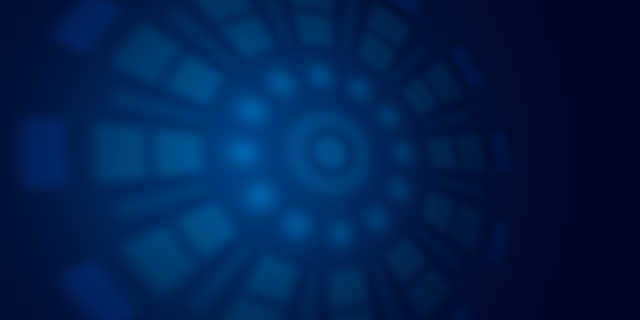
This background is drawn by a Shadertoy shader. Its source:

```glsl
const float SECTOR = 6.2831853 / 12.0;
const float BLUR = 0.026;

const vec3 NAVY = vec3(0.0, 0.026, 0.155);
const vec3 GLOW_BLUE = vec3(0.0, 0.215, 0.345);
const vec3 CYAN_LIGHT = vec3(0.0, 0.135, 0.14);
const vec3 DEEP_LIGHT = vec3(0.0, 0.085, 0.21);
const vec3 DOT_LIGHT = vec3(0.0, 0.16, 0.19);
const vec3 HUB_LIGHT = vec3(0.0, 0.075, 0.08);

float gaussian(float dist, float width) {
    return exp(-0.5 * dist * dist / (width * width));
}

// Soft-edged interval, one between low and high
float softBand(float x, float low, float high, float blur) {
    return smoothstep(low - blur, low + blur, x)
         * (1.0 - smoothstep(high - blur, high + blur, x));
}

// Signed angle to the middle of the nearest sector
float foldAngle(float angle, float sector) {
    return (fract(angle / sector + 0.5) - 0.5) * sector;
}

// Tilts the flat dial so that its lower left side comes nearer
vec2 tiltPlane(vec2 p, vec2 tilt, float shear) {
    vec2 q = p / (1.0 - dot(tilt, p));
    return vec2(q.x + shear * q.y, q.y);
}

// Ring segment bounded by two radii and a half angle
float ringBlock(float radius, float angle, vec2 span, float halfAngle) {
    float halfArc = halfAngle * radius;
    return softBand(radius, span.x, span.y, BLUR)
         * softBand(angle * radius, -halfArc, halfArc, BLUR);
}

void mainImage(out vec4 fragColor, in vec2 fragCoord) {
    vec2 uv = fragCoord / iResolution.xy;
    vec2 p = vec2(uv.x * 2.0, uv.y);

    vec2 dial = tiltPlane(p - vec2(1.034, 0.523), vec2(0.38, 0.16), 0.125);
    float radius = length(dial);
    float angle = atan(dial.y, dial.x);
    float spoke = foldAngle(angle, SECTOR);
    float between = foldAngle(angle + 0.5 * SECTOR, SECTOR);

    // Background glow, dimmer beyond the inner rings
    float glowDist = length(p - vec2(0.71, 0.50));
    float glow = gaussian(glowDist, 0.42);
    float fade = gaussian(glowDist, 0.55);
    float dim = mix(1.0, 0.82, smoothstep(0.29, 0.42, radius));
    vec3 color = NAVY + GLOW_BLUE * glow * dim;

    // Broad spokes in three rings, with thin ones between
    float nearBlock = ringBlock(radius, spoke, vec2(0.353, 0.455), 0.135);
    float midBlock = ringBlock(radius, spoke, vec2(0.475, 0.58), 0.13);
    float farBlock = ringBlock(radius, spoke, vec2(0.634, 0.71), 0.12);
    float thinBlock = ringBlock(radius, between, vec2(0.36, 0.56), 0.04);
    color += CYAN_LIGHT * fade * (nearBlock + 0.9 * midBlock + 0.45 * thinBlock);
    color += DEEP_LIGHT * fade * farBlock;

    // Circle of soft dots
    float dotDist = length(vec2(radius - 0.247, spoke * radius));
    color += DOT_LIGHT * fade * gaussian(dotDist, 0.03);

    // Hub: halo, ring and centre disc
    float halo = softBand(radius, -1.0, 0.15, 0.04);
    float ring = softBand(radius, 0.08, 0.128, 0.018);
    float disc = softBand(radius, -1.0, 0.045, 0.022);
    color += HUB_LIGHT * (0.45 * halo + 0.55 * ring + 1.1 * disc);

    fragColor = vec4(color, 1.0);
}
```
